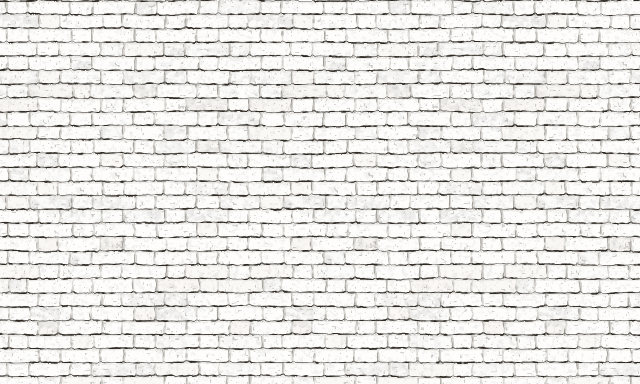
A Shadertoy shader for this texture:

```glsl
const float ROWS = 27.6;          // courses down the canvas
const float ROW_SHIFT = 0.1;      // offset of the first bed joint
const float UNIT = 4.56;          // header plus stretcher, in course heights
const float HEADER = 0.333;       // header share of a unit
const float TILE_JOINTS = 8.0;    // upright joints before the wall repeats
const float JOINT_JITTER = 0.05;
const float JOINT_HALF = 0.055;   // half width of upright joints
const float BED_MIN = 0.022;      // half width of bed shadows
const float BED_MAX = 0.066;
const float BED_CENTRE = 0.94;
const float WEAR = 0.26;          // strength of grey mottling
const float SPECKS = 0.4;         // strength of fine dark specks
const vec3 PAINT = vec3(0.995, 0.994, 0.988);
const vec3 WARM_PAINT = vec3(0.985, 0.975, 0.965);
const vec3 GREY_WEAR = vec3(0.74, 0.735, 0.73);
const vec3 MORTAR = vec3(0.92, 0.91, 0.89);
const vec3 JOINT_EDGE = vec3(0.54, 0.52, 0.49);
const vec3 SHADOW = vec3(0.18, 0.16, 0.135);

float hash(vec2 p) {
    vec3 q = fract(p.xyx * vec3(0.1031, 0.1030, 0.0973));
    q += dot(q, q.yzx + 33.33);
    return fract((q.x + q.y) * q.z);
}

float noise(vec2 p) {
    vec2 i = floor(p), f = fract(p);
    f = f * f * (3.0 - 2.0 * f);
    return mix(mix(hash(i), hash(i + vec2(1, 0)), f.x),
               mix(hash(i + vec2(0, 1)), hash(i + vec2(1, 1)), f.x), f.y);
}

float fbm(vec2 p) {
    float sum = 0.0, amp = 0.5;
    for (int i = 0; i < 4; i++) {
        sum += amp * noise(p);
        p = p * 2.1 + 17.3;
        amp *= 0.5;
    }
    return sum / 0.9375;
}

// Smooth coverage of a band of given half width
float band(float dist, float halfWidth, float px) {
    float reach = 0.5 * px;
    float low = max(dist - reach, -halfWidth), high = min(dist + reach, halfWidth);
    return clamp((high - low) / px, 0.0, 1.0);
}

// Position of an upright joint, in units
float jointAt(float n, float row) {
    float jitter = hash(vec2(mod(n, TILE_JOINTS) + 3.0, row + 41.0)) - 0.5;
    return floor(n * 0.5) + HEADER * mod(n, 2.0) + JOINT_JITTER * jitter;
}

void mainImage(out vec4 fragColor, in vec2 fragCoord) {
    float px = ROWS / iResolution.y;
    vec2 p = vec2(fragCoord.x, iResolution.y - fragCoord.y) * px;
    p.y -= ROW_SHIFT;

    // Slightly wavering courses with ragged edges
    vec2 w = p;
    w.y += 0.13 * (noise(p * vec2(0.35, 0.9)) - 0.5);
    w.y += 0.12 * (fbm(p * vec2(3.0, 1.6) + 50.0) - 0.5);
    w.x += 0.12 * (noise(p * 2.8 + 90.0) - 0.5);
    float row = floor(w.y), y = fract(w.y);

    // Alternating headers and stretchers, shifted by half a unit per course
    float phase = mod(row, 2.0) > 0.5 ? 0.77 : 0.29;
    float s = w.x / UNIT - phase + HEADER * 0.5;
    float left = -1e4, right = 1e4, id = 0.0;
    for (int i = -1; i < 4; i++) {
        float n = 2.0 * floor(s) + float(i);
        float at = jointAt(n, row);
        if (at <= s && at > left) { left = at; id = n; }
        if (at > s) right = min(right, at);
    }
    float toLeft = (s - left) * UNIT, toRight = (right - s) * UNIT;
    float toEnd = min(toLeft, toRight);
    vec2 brick = vec2(mod(id, TILE_JOINTS), row);
    float seed = hash(brick + 7.0);
    vec2 local = vec2(toLeft, y) + floor(seed * 400.0) * vec2(1.0, 3.0);

    // Paint, with faint warm and mottled grey bricks
    vec3 col = mix(PAINT, WARM_PAINT, step(0.88, hash(brick + 23.0)));
    float worn = smoothstep(0.66, 0.96, seed);
    float mottle = smoothstep(0.42, 0.66, fbm(local * vec2(2.4, 3.2)));
    col = mix(col, GREY_WEAR, WEAR * worn * (0.15 + 0.85 * mottle));
    col -= 0.05 * smoothstep(0.52, 0.75, fbm(local * 5.0 + 31.0));

    // Irregular specks, denser on worn bricks
    float grain = noise(local * vec2(6.0, 7.0) + 61.0);
    float speck = smoothstep(0.84 - 0.05 * worn, 0.97, grain);
    col = mix(col, JOINT_EDGE, SPECKS * speck);

    // Pale gritty mortar above the brick and at its ends
    float grit = noise(p * 8.0);
    col = mix(col, MORTAR * (0.92 + 0.12 * grit), 0.7 * band(y, 0.08, px));
    col = mix(col, MORTAR * (0.85 + 0.15 * grit), 0.85 * band(toEnd, JOINT_HALF, px));
    float edge = band(toRight - JOINT_HALF, 0.035, px) + 0.5 * band(toLeft - JOINT_HALF, 0.025, px);
    float broken = smoothstep(0.25, 0.75, noise(p * 3.5 + 12.0));
    col = mix(col, JOINT_EDGE, min(edge, 1.0) * broken * 0.8);

    // Short runs of thick and thin shadow below the brick
    float curl = 0.09 * smoothstep(0.2, 0.0, toEnd);
    float run = smoothstep(0.2, 0.8, noise(p * vec2(2.6, 3.0) + 70.0));
    float depth = 0.68 + 0.32 * smoothstep(0.2, 0.7, noise(p * vec2(4.0, 3.7) + 140.0));
    float bed = band(y + curl - BED_CENTRE, mix(BED_MIN, BED_MAX, run), px);
    col = mix(col, SHADOW, bed * depth * (1.0 - 0.4 * smoothstep(0.12, 0.0, toEnd)));

    fragColor = vec4(clamp(col, 0.0, 1.0), 1.0);
}
```
